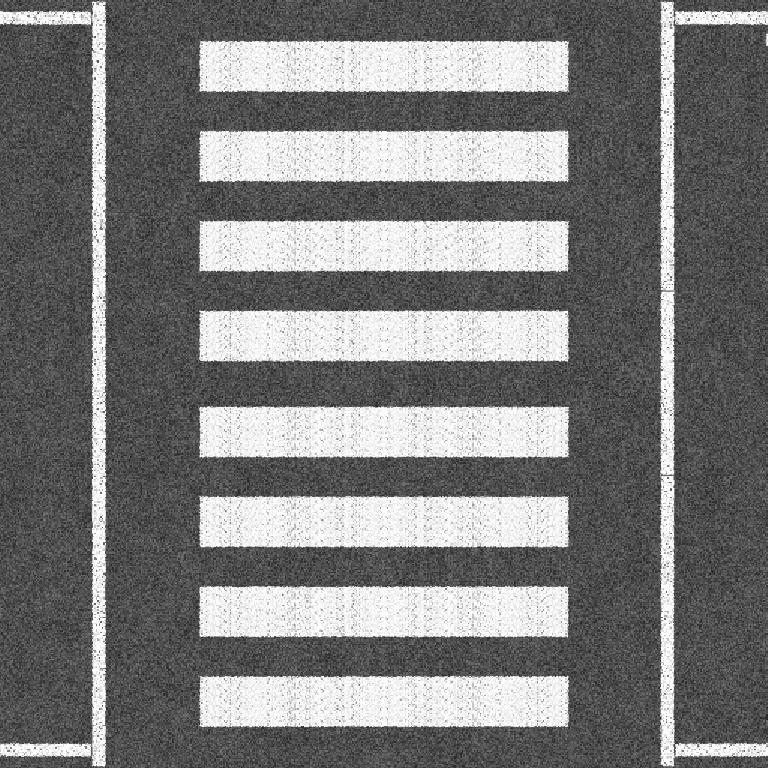
This texture is drawn by a WebGL 1 fragment shader. Its source:

```glsl
precision highp float;
uniform vec2 u_resolution;

float hash(vec2 p) {
  vec3 q = fract(vec3(p.xyx) * 0.1031);
  q += dot(q, q.yzx + 33.33);
  return fract((q.x + q.y) * q.z);
}

float valueNoise(vec2 p) {
  vec2 i = floor(p);
  vec2 f = fract(p);
  f = f * f * (3.0 - 2.0 * f);
  return mix(mix(hash(i), hash(i + vec2(1.0, 0.0)), f.x),
             mix(hash(i + vec2(0.0, 1.0)), hash(i + vec2(1.0, 1.0)), f.x), f.y);
}

float boxDistance(vec2 p, vec2 halfSize) {
  vec2 d = abs(p) - halfSize;
  return length(max(d, 0.0)) + min(max(d.x, d.y), 0.0);
}

float coverage(float distanceToEdge) {
  float pixel = 0.7 / min(u_resolution.x, u_resolution.y);
  return 1.0 - smoothstep(-pixel, pixel, distanceToEdge);
}

// Fine grain over soft, slightly vertical mottling
float asphalt(vec2 uv, vec2 grain) {
  float fine = hash(grain) + hash(grain + 71.0) - 1.0;
  float mottle = valueNoise(uv * vec2(42.0, 28.0)) - 0.5;
  mottle += 0.6 * (valueNoise(uv * vec2(110.0, 80.0) + 9.0) - 0.5);
  return 0.305 + 0.15 * fine + 0.035 * mottle;
}

// Worn white paint: faint grey flecks and a few dark pits
float paint(vec2 cell, float wear) {
  float fleck = hash(cell + 213.0);
  float tone = 0.985 - 0.1 * step(0.72, hash(cell + 37.0));
  tone -= 0.22 * step(1.0 - 0.13 * wear, fleck);
  return tone - 0.28 * step(1.0 - 0.035 * wear, fleck);
}

void main() {
  vec2 uv = gl_FragCoord.xy / u_resolution;
  vec2 grain = floor(uv * 512.0);
  vec2 centered = uv - 0.5;
  float roughness = (hash(grain + 151.0) - 0.5) * 0.0016;

  // Four crossing bars on each side of the middle
  float fromFirst = abs(centered.y) - 0.0625;
  float barIndex = clamp(floor(fromFirst / 0.117 + 0.5), 0.0, 3.0);
  float barY = fromFirst - barIndex * 0.117;
  float bars = boxDistance(vec2(centered.x, barY), vec2(0.2398, 0.0326));

  // Long lane lines and the short lines leading to the sides
  float side = step(0.0, centered.x);
  float laneX = uv.x - mix(0.1289, 0.8691, side);
  float lanes = boxDistance(vec2(laneX, centered.y), vec2(0.0085, 0.4975));
  float stubEnd = mix(uv.x - 0.1185, 0.8795 - uv.x, side);
  float stubs = max(stubEnd, abs(abs(centered.y) - 0.4766) - 0.0082);
  float edgeMark = boxDistance(uv - vec2(1.0, 0.948), vec2(0.0025, 0.008));
  float lines = min(min(lanes, stubs), edgeMark);

  // Bar wear is mirrored in columns and repeats down each bar
  float column = floor(abs(centered.x) * 512.0);
  float row = mod(floor((barY + 0.0326) * 512.0), 7.0);
  float columnWear = valueNoise(vec2(column * 0.16, 4.0));
  float streak = step(0.86, hash(vec2(column, 19.0)));
  float barWear = 0.25 + 1.2 * columnWear * columnWear + 0.8 * streak;
  float barTone = paint(vec2(column, row + 7.0 * floor(column / 24.0)), barWear);
  barTone = mix(barTone, paint(grain, barWear), 0.35);
  float lineTone = paint(grain, 1.1);

  float tone = asphalt(uv, grain);
  tone = mix(tone, barTone, coverage(bars + roughness));
  tone = mix(tone, lineTone, coverage(lines + roughness));

  // Thin seams across the right lane line
  float seamY = min(abs(uv.y - 0.621), abs(uv.y - 0.3809)) - 0.0008;
  float seam = coverage(max(seamY, abs(uv.x - 0.8691) - 0.0085));
  tone = mix(tone, 0.3, seam * 0.85);

  gl_FragColor = vec4(vec3(clamp(tone, 0.0, 1.0)), 1.0);
}
```
